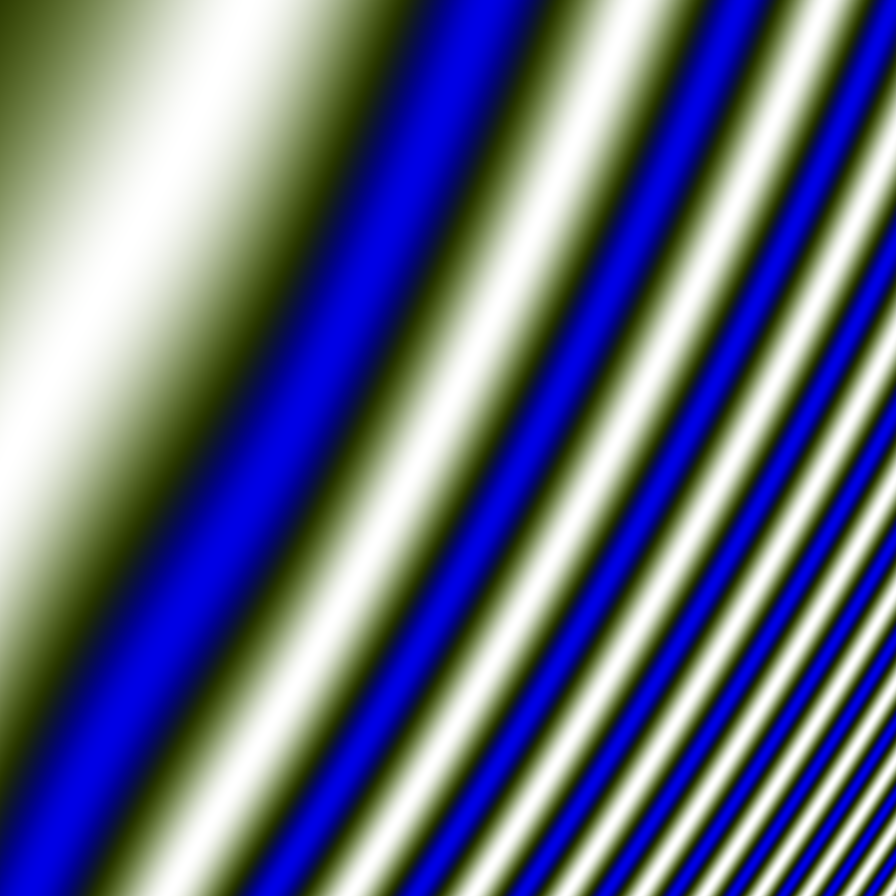
Reproduce this background procedurally as a WebGL 2 fragment shader.

```glsl
#version 300 es
precision highp float;

#define GROWTH vec2(2.406, 1.261)  // log growth of the phase, right and down
#define LOG_START -0.598           // log phase in the upper left corner
#define PHASE_SHIFT 1.1            // half waves before the first crest
#define SWELL 0.12                 // bulge of the phase across the canvas
#define BOW_LEFT 0.10              // bend of the bands at the left edge
#define BOW_RIGHT -0.30            // bend of the bands elsewhere
#define BLUE_PEAK 0.90

uniform vec2 u_resolution;
out vec4 fragColor;

const float PI = 3.14159265;

// Half waves counted from the first white crest; p starts at the upper left
float bandPhase(vec2 p) {
    vec2 arch = p * (1.0 - p);
    float bow = mix(BOW_LEFT, BOW_RIGHT, smoothstep(0.0, 0.35, p.x));
    float logPhase = LOG_START + dot(GROWTH, p) + SWELL * arch.x + bow * arch.y;
    return exp(logPhase) - PHASE_SHIFT;
}

// Blue trough, dark olive slope, white crest
vec3 bandColor(float wave) {
    float rise = max(wave - 0.07, 0.0) / 0.93;
    float trough = pow(max(1.0 - wave / 0.4, 0.0), 1.7);
    float crest = pow(max(wave - 0.4, 0.0) / 0.6, 1.5);
    return vec3(pow(rise, 1.8), pow(rise, 1.5), BLUE_PEAK * trough + crest);
}

void main() {
    vec2 uv = gl_FragCoord.xy / u_resolution;
    float phase = bandPhase(vec2(uv.x, 1.0 - uv.y));

    // Bands too fine for the pixel grid fade to their mean
    float fade = 1.0 - smoothstep(0.5, 1.0, fwidth(phase));
    float wave = 0.5 + 0.5 * fade * cos(PI * phase);
    fragColor = vec4(bandColor(wave), 1.0);
}
```
